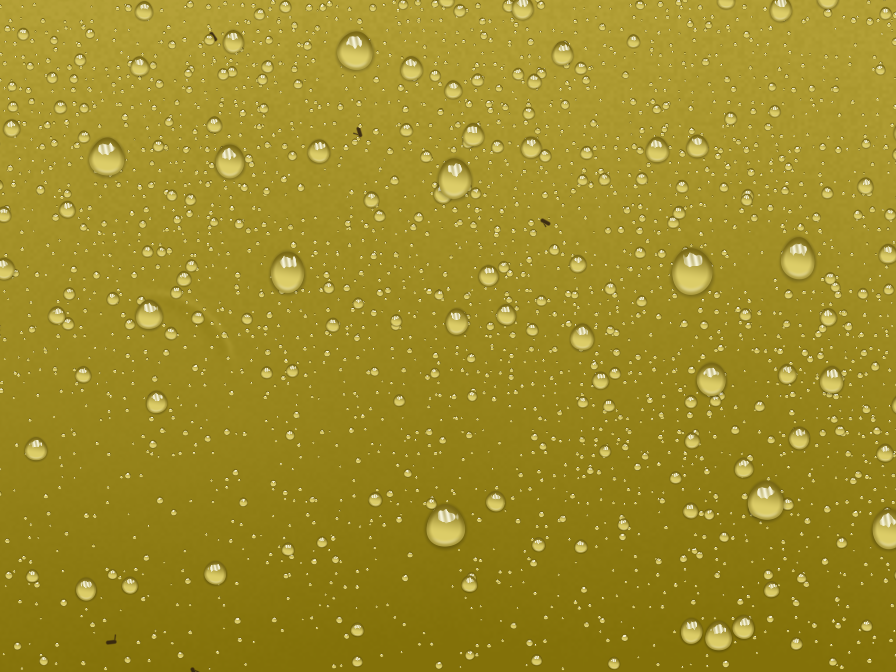
Write a Shadertoy shader that draws this texture.

```glsl
#define LAYERS 5
#define FINEST_CELL 0.0175
#define CELL_GROWTH 1.75
#define DENSITY 0.66
#define SPECKS 5
#define OLIVE_DARK vec3(0.530, 0.460, 0.050)
#define OLIVE_LIGHT vec3(0.700, 0.625, 0.210)
#define DROP_SHADE vec3(0.460, 0.395, 0.070)
#define DROP_GLOW vec3(0.880, 0.820, 0.420)
#define GLINT vec3(0.960, 0.950, 0.850)
#define SPECK_COLOR vec3(0.170, 0.110, 0.060)

float hash(vec2 p) {
    return fract(sin(dot(p, vec2(127.1, 311.7))) * 43758.5453);
}

float noise(vec2 p) {
    vec2 i = floor(p), f = fract(p);
    f = f * f * (3.0 - 2.0 * f);
    return mix(mix(hash(i), hash(i + vec2(1, 0)), f.x),
               mix(hash(i + vec2(0, 1)), hash(i + 1.0), f.x), f.y);
}

float segment(vec2 p, vec2 a, vec2 b) {
    vec2 ab = b - a;
    return length(p - a - ab * clamp(dot(p - a, ab) / dot(ab, ab), 0.0, 1.0));
}

// Satin sheet, brighter towards the top, with a faint curved crease
vec3 sheet(vec2 p, float aspect) {
    float x = p.x / aspect;
    float light = -0.13 + 1.05 * p.y - 0.10 * (x - 0.5) + 0.30 * abs(x - 0.5);
    light += 0.22 * (noise(p * 2.6) - 0.5);
    light += (noise(p * 190.0) - 0.5) * mix(0.06, 0.20, smoothstep(0.3, 1.0, p.y));
    vec2 c = p - vec2(0.225, 0.44);
    float ring = length(c) - 0.125;
    float arc = smoothstep(0.0, 0.06, c.y) * smoothstep(-0.04, 0.04, c.x);
    light += arc * (0.25 * exp(-pow(ring / 0.005, 2.0))
                  - 0.15 * exp(-pow((ring + 0.014) / 0.012, 2.0)));
    return mix(OLIVE_DARK, OLIVE_LIGHT, clamp(light, -0.1, 1.05));
}

// One water bead; q is the position in units of its radius
vec3 bead(vec3 base, vec2 q, float soft, float seed) {
    q.x *= 1.0 + 0.10 * q.y;
    float angle = atan(q.y, q.x);
    float d = length(q) * (1.0 + 0.025 * sin(angle * 3.0 + seed * 40.0));

    // Thin contact shadow
    float shadow = 1.0 - smoothstep(0.9, 1.22, length(q + vec2(0.0, 0.04)));
    vec3 color = base * (1.0 - 0.24 * shadow);

    // Light gathers in the lower body, the crown and rim stay dark
    float glow = smoothstep(0.85, -0.40, q.y + 0.15 * q.x);
    vec3 body = mix(DROP_SHADE, DROP_GLOW, 0.22 + 0.74 * glow);
    float rim = smoothstep(0.70, 0.98, d) * mix(0.45, 0.85, smoothstep(-0.4, 0.8, q.y));
    body = mix(body, DROP_SHADE, rim);

    // Ragged window reflection, split by bars
    vec2 g = (q - vec2(0.24 * (seed - 0.5), 0.44)) / vec2(0.54, 0.30);
    float ragged = length(g) + 0.7 * (noise(q * vec2(6.0, 3.0) + seed * 50.0) - 0.5);
    float glint = 1.0 - smoothstep(0.85 - soft, 1.0 + soft, ragged);
    glint *= 0.75 + 0.25 * sin(q.x * 17.0 + q.y * 4.0 + seed * 6.0);
    body = mix(body, GLINT, glint);

    // Pale crescent along the foot
    float foot = exp(-pow((d - 0.80) / 0.09, 2.0)) * smoothstep(-0.45, -0.8, q.y);
    body = mix(body, GLINT, 0.30 * foot);
    return mix(color, body, 1.0 - smoothstep(1.0 - soft, 1.0 + soft, d));
}

// One jittered grid of beads, thinner towards the lower left
vec3 beadLayer(vec3 color, vec2 p, float aspect, float cell, float pixel) {
    vec2 g = p / cell;
    float row = floor(g.y);
    g.x += 7.0 * hash(vec2(row, cell * 91.0));
    vec2 id = floor(g) + floor(cell * 6130.0);
    float size = hash(id + 3.1);
    vec2 jitter = vec2(hash(id + 5.7), hash(id + 9.2)) - 0.5;
    vec2 offset = (fract(g) - 0.5 - 0.52 * jitter) * cell;
    vec2 center = p - offset;

    float spread = smoothstep(0.05, 0.95, center.y + 0.45 * center.x / aspect);
    float cluster = 0.55 + 0.9 * noise(center * 8.0 + 20.0);
    float share = mix(1.0, 0.55, smoothstep(0.10, 0.15, cell));
    if (hash(id) > DENSITY * share * mix(0.22, 1.0, spread) * cluster) return color;

    float radius = cell * mix(0.085, 0.185, size * sqrt(size));
    float stretch = 1.05 + 0.32 * hash(id + 13.4) * smoothstep(0.008, 0.026, radius);
    vec2 q = offset / (radius * vec2(1.0, stretch));
    return bead(color, q, min(0.6 * pixel / radius, 0.7), hash(id + 17.9));
}

// Tiny stray dark flecks with a thin stalk
vec3 flecks(vec3 color, vec2 p, float aspect, float pixel) {
    for (int i = 0; i < SPECKS; i++) {
        float k = float(i);
        vec2 c = vec2(aspect, 1.0) * vec2(hash(vec2(k, 2.3)), hash(vec2(k, 8.6)));
        float a = 6.2832 * hash(vec2(k, 4.9));
        vec2 along = 0.010 * vec2(cos(a), sin(a));
        float d = segment(p, c, c + along) - 0.0028;
        d = min(d, segment(p, c, c - along.yx) - 0.0008);
        color = mix(color, SPECK_COLOR, 0.85 * (1.0 - smoothstep(-pixel, pixel, d)));
    }
    return color;
}

void mainImage(out vec4 fragColor, in vec2 fragCoord) {
    float pixel = 1.0 / iResolution.y;
    float aspect = iResolution.x * pixel;
    vec2 p = fragCoord * pixel;
    vec3 color = flecks(sheet(p, aspect), p, aspect, pixel);

    // Finest beads first, so that large ones lie on top
    float cell = FINEST_CELL;
    for (int i = 0; i < LAYERS; i++) {
        color = beadLayer(color, p, aspect, cell, pixel);
        cell *= CELL_GROWTH;
    }
    fragColor = vec4(color, 1.0);
}
```
